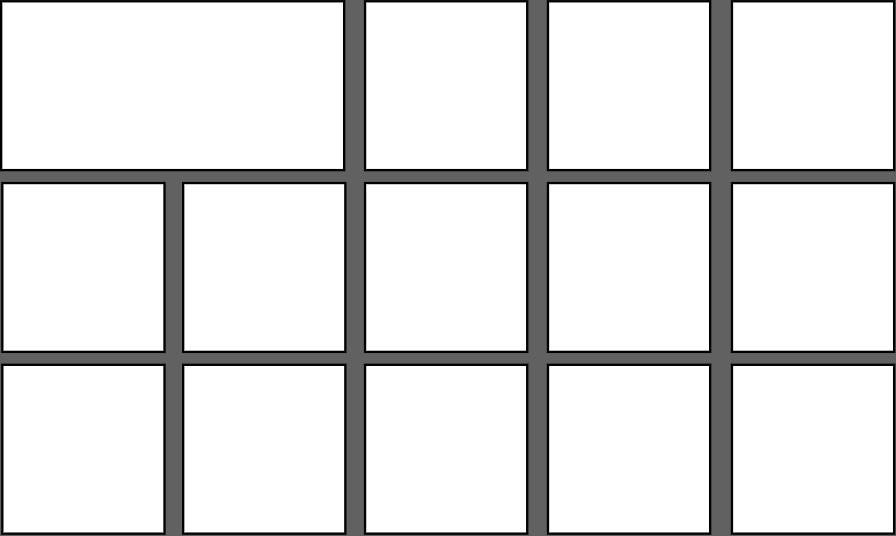
Reproduce this pattern procedurally as a Shadertoy shader.

```glsl
// Grid of white outlined panels on grey, five by three, with one double-width panel at top left.

const float CANVAS_WIDTH = 768.0;          // layout units across the canvas
const int COLUMNS = 5;
const int ROWS = 3;
const vec2 PANEL_SIZE = vec2(141.0, 146.7);
const vec2 FIRST_CORNER = vec2(1.0, 0.1);  // top left of the grid
const vec2 PITCH = vec2(155.0, 155.8);
const float GUTTER_GROWTH = 0.45;          // gutters widen slightly to the right
const float WIDE_PANEL_RIGHT = 296.0;
const float OUTLINE_WIDTH = 2.0;

const vec3 GUTTER_COLOR = vec3(0.38);
const vec3 OUTLINE_COLOR = vec3(0.005);
const vec3 PANEL_COLOR = vec3(1.0);

// Signed distance to a box given by two opposite corners
float boxDistance(vec2 p, vec2 low, vec2 high) {
    vec2 d = abs(p - 0.5 * (low + high)) - 0.5 * (high - low);
    return length(max(d, 0.0)) + min(max(d.x, d.y), 0.0);
}

// Antialiased fill of a signed distance
float coverage(float d, float pixel) {
    return clamp(0.5 - d / pixel, 0.0, 1.0);
}

// Top left corner of a grid cell
vec2 panelCorner(int column, int row) {
    float c = float(column);
    vec2 corner = FIRST_CORNER + PITCH * vec2(c, float(row));
    corner.x += GUTTER_GROWTH * c * (c - 1.0);
    return corner;
}

void mainImage(out vec4 fragColor, in vec2 fragCoord) {
    // Layout units, measured from the top left
    float pixel = CANVAS_WIDTH / iResolution.x;
    vec2 p = vec2(fragCoord.x, iResolution.y - fragCoord.y) * pixel;

    // Nearest panel distance
    float d = 1e5;
    for (int row = 0; row < ROWS; row++) {
        for (int column = 0; column < COLUMNS; column++) {
            if (row == 0 && column < 2) continue;
            vec2 corner = panelCorner(column, row);
            d = min(d, boxDistance(p, corner, corner + PANEL_SIZE));
        }
    }

    // Double-width panel fills the first two cells of the top row
    vec2 wideCorner = vec2(0.0, FIRST_CORNER.y);
    vec2 wideEnd = vec2(WIDE_PANEL_RIGHT, FIRST_CORNER.y + PANEL_SIZE.y);
    d = min(d, boxDistance(p, wideCorner, wideEnd));

    // Outline, then white interior
    vec3 color = mix(GUTTER_COLOR, OUTLINE_COLOR, coverage(d, pixel));
    color = mix(color, PANEL_COLOR, coverage(d + OUTLINE_WIDTH, pixel));
    fragColor = vec4(color, 1.0);
}
```
